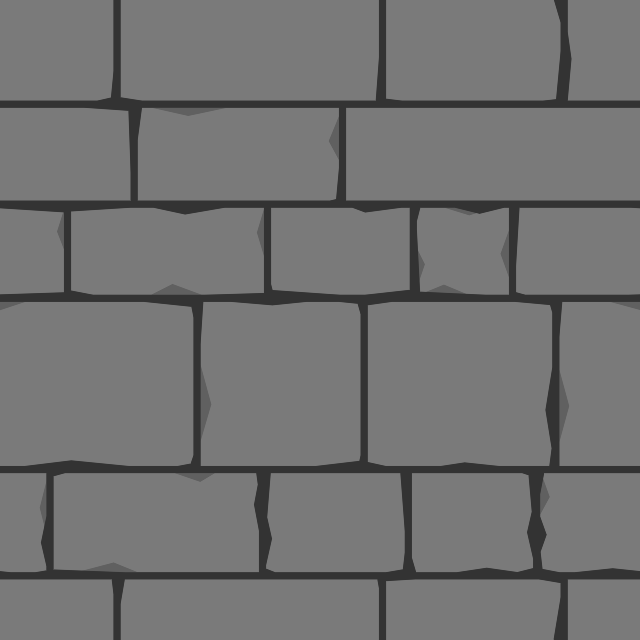
Write a three.js fragment shader that draws this texture.

```glsl
// Flat grey stone wall: five courses of blocks that tile in both directions.
// Each block is a box whose four edges are worn back by hashed ramps at the
// corners and notches in between; a few edges also carry a paler chip.

varying vec2 vUv;

const vec3 STONE = vec3(0.478);
const vec3 CHIP = vec3(0.375);
const vec3 MORTAR = vec3(0.2);
const float HALF_JOINT = 0.0056;
const float SOFTNESS = 0.0009;
const float UNUSED = 9.0;

float hash(float n) {
  return fract(sin(n * 12.9898) * 43758.5);
}

// 1 with the given chance, otherwise 0
float chance(float seed, float odds) {
  return step(hash(seed), odds);
}

// Straight taper from full depth at s = 0 to nothing at s = reach
float ramp(float s, float reach, float depth) {
  return depth * max(0.0, 1.0 - s / reach);
}

// Lopsided triangle around centre, with its own width on either side
float notch(float s, float centre, vec2 widths, float depth) {
  float offset = s - centre;
  float width = offset < 0.0 ? widths.x : widths.y;
  return depth * max(0.0, 1.0 - abs(offset) / width);
}

float hashedNotch(float s, float len, float seed, vec2 widthRange, vec2 depthRange) {
  float centre = len * mix(0.25, 0.75, hash(seed));
  vec2 spread = vec2(hash(seed + 1.3), hash(seed + 2.6));
  vec2 widths = min(mix(widthRange.xx, widthRange.yy, spread), vec2(0.25 * len));
  return notch(s, centre, widths, mix(depthRange.x, depthRange.y, hash(seed + 3.9)));
}

float cornerRamp(float s, float seed) {
  float h = hash(seed + 0.7);
  float reach = mix(0.02, 0.13, h * h);
  return chance(seed, 0.45) * ramp(s, reach, mix(0.003, 0.009, hash(seed + 1.9)));
}

// Depth of mortar (x) and of pale chip (y) at s along an edge
vec2 edgeWear(float s, float len, float seed) {
  float corners = max(cornerRamp(s, seed), cornerRamp(len - s, seed + 5.1));
  float dent = chance(seed + 9.2, 0.28)
    * hashedNotch(s, len, seed + 11.4, vec2(0.02, 0.1), vec2(0.005, 0.011));
  float chip = chance(seed + 17.6, 0.15)
    * hashedNotch(s, len, seed + 21.3, vec2(0.018, 0.07), vec2(0.01, 0.019));
  return vec2(max(corners, dent), chip);
}

// Bottom and top of the course that holds y
vec2 courseSpan(float y) {
  if (y < 0.1003) return vec2(-0.1628, 0.1003);
  if (y < 0.2663) return vec2(0.1003, 0.2663);
  if (y < 0.5339) return vec2(0.2663, 0.5339);
  if (y < 0.6810) return vec2(0.5339, 0.6810);
  return vec2(0.6810, 0.8372);
}

// Upright joints of the course that holds y, from left to right
vec4 courseJoints(float y) {
  if (y < 0.1003) return vec4(0.1829, 0.5977, 0.8815, UNUSED);
  if (y < 0.2663) return vec4(0.0781, 0.4102, 0.6380, 0.8385);
  if (y < 0.5339) return vec4(0.3079, 0.5690, 0.8685, UNUSED);
  if (y < 0.6810) return vec4(0.1055, 0.4180, 0.6458, 0.8008);
  return vec4(0.2096, 0.5352, UNUSED, UNUSED);
}

float cover(float d) {
  return smoothstep(-SOFTNESS, SOFTNESS, d);
}

void main() {
  // Wrap the point into the course and block it belongs to
  vec2 p = vUv;
  if (p.y > 0.8372) p.y -= 1.0;
  vec2 span = courseSpan(p.y);
  vec4 joints = courseJoints(p.y);
  if (p.x < joints.x) p.x += 1.0;

  float left = joints.x;
  float right = joints.x + 1.0;
  for (int i = 0; i < 4; i++) {
    if (joints[i] <= p.x) left = max(left, joints[i]);
    else right = min(right, joints[i]);
  }

  // Distances inside the four edges, then worn back edge by edge
  vec2 size = vec2(right - left, span.y - span.x);
  vec2 q = p - vec2(left, span.x);
  float seed = 37.0 * left + 61.0 * span.y;
  vec2 leftEdge = vec2(q.x) - edgeWear(q.y, size.y, seed);
  vec2 rightEdge = vec2(size.x - q.x) - edgeWear(q.y, size.y, seed + 31.7);
  vec2 bottomEdge = vec2(q.y) - edgeWear(q.x, size.x, seed + 63.1);
  vec2 topEdge = vec2(size.y - q.y) - edgeWear(q.x, size.x, seed + 94.9);
  vec2 inside = min(min(leftEdge, rightEdge), min(bottomEdge, topEdge)) - HALF_JOINT;

  // Face, pale chips, then mortar
  vec3 colour = mix(CHIP, STONE, cover(inside.y));
  colour = mix(MORTAR, colour, cover(inside.x));
  gl_FragColor = vec4(colour, 1.0);
}
```
